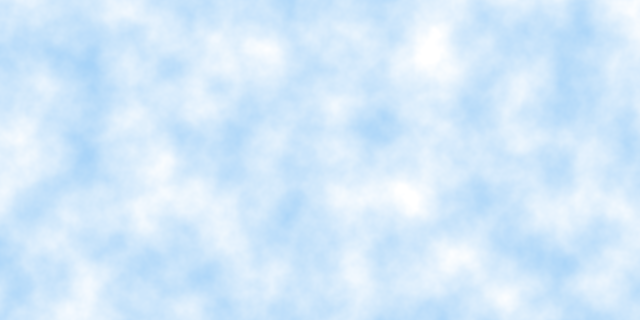
Give the GLSL for this texture, as a WebGL 1 fragment shader.

```glsl
precision highp float;
// Soft white clouds drifting over a pale blue sky, built from fractal gradient noise.

uniform vec2 u_resolution;

const vec3 SKY_BLUE = vec3(0.66, 0.83, 0.972);
const vec3 CLOUD_WHITE = vec3(1.0, 1.0, 1.0);
const float CLOUD_SCALE = 4.6;    // noise cells per canvas height
const float CLOUD_COVER = 0.485;  // mean blend from sky to cloud
const float CONTRAST = 0.67;
const float GAIN = 0.5;           // amplitude ratio between octaves
const float LACUNARITY = 2.0;     // frequency ratio between octaves
const float OCTAVE_TURN = 0.6;    // rotation per octave, hides the lattice
const int OCTAVES = 5;
const vec2 SEED = vec2(17.3, 41.7);
const float TAU = 6.28319;

float hash(vec2 cell) {
    vec3 p = fract(cell.xyx * vec3(0.1031, 0.1030, 0.0973));
    p += dot(p, p.yzx + 33.33);
    return fract((p.x + p.y) * p.z);
}

// Dot product of a corner's random unit gradient with the offset from it
float cornerSlope(vec2 cell, vec2 offset) {
    float angle = TAU * hash(cell);
    return dot(vec2(cos(angle), sin(angle)), offset);
}

float gradientNoise(vec2 p) {
    vec2 cell = floor(p);
    vec2 f = p - cell;
    vec2 fade = f * f * f * (f * (f * 6.0 - 15.0) + 10.0);
    vec2 e = vec2(1.0, 0.0);
    float bottom = mix(cornerSlope(cell, f),
                       cornerSlope(cell + e.xy, f - e.xy), fade.x);
    float top = mix(cornerSlope(cell + e.yx, f - e.yx),
                    cornerSlope(cell + e.xx, f - e.xx), fade.x);
    return mix(bottom, top, fade.y);
}

// Sum of octaves, each finer, fainter and turned
float cloudNoise(vec2 p) {
    float c = cos(OCTAVE_TURN);
    float s = sin(OCTAVE_TURN);
    mat2 turn = mat2(c, s, -s, c);
    float sum = 0.0;
    float amplitude = 1.0;
    for (int i = 0; i < OCTAVES; i++) {
        sum += amplitude * gradientNoise(p);
        p = turn * p * LACUNARITY + SEED;
        amplitude *= GAIN;
    }
    return sum;
}

void main() {
    vec2 uv = gl_FragCoord.xy / u_resolution.y;
    float cloud = CLOUD_COVER + CONTRAST * cloudNoise(uv * CLOUD_SCALE + SEED);
    gl_FragColor = vec4(mix(SKY_BLUE, CLOUD_WHITE, clamp(cloud, 0.0, 1.0)), 1.0);
}
```
